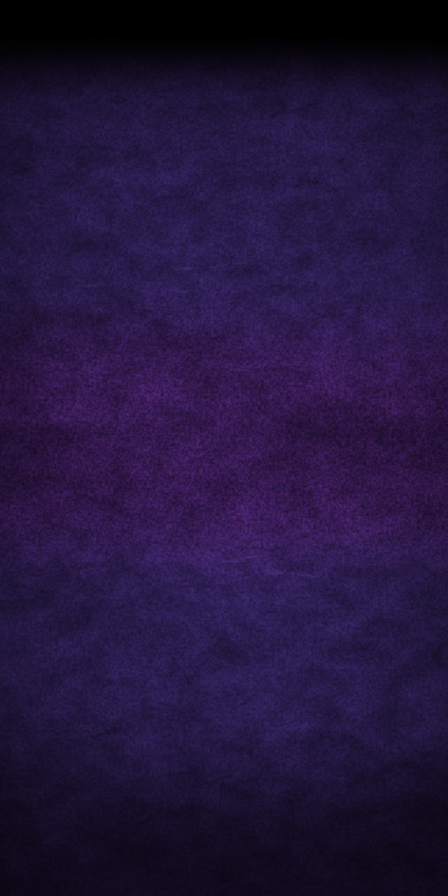
Write a Shadertoy shader that draws this texture.

```glsl
// Worn violet suede: indigo bands around a plum middle, fading to black at the top.

vec2 hash2(vec2 p) {
    vec3 q = fract(p.xyx * vec3(0.1031, 0.1030, 0.0973));
    q += dot(q, q.yzx + 33.33);
    return fract((q.xx + q.yz) * q.zy);
}

// Gradient noise, roughly -0.7 to 0.7
float gradientNoise(vec2 p) {
    vec2 cell = floor(p), f = fract(p);
    vec2 u = f * f * f * (f * (f * 6.0 - 15.0) + 10.0);
    float corner[4];
    for (int i = 0; i < 4; i++) {
        vec2 o = vec2(i & 1, i >> 1);
        float angle = 6.2832 * hash2(cell + o + 71.0).x;
        corner[i] = dot(vec2(cos(angle), sin(angle)), f - o);
    }
    return 1.4 * mix(mix(corner[0], corner[1], u.x), mix(corner[2], corner[3], u.x), u.y);
}

float fbm(vec2 p) {
    float sum = 0.0, amplitude = 0.5;
    for (int i = 0; i < 5; i++) {
        sum += amplitude * gradientNoise(p);
        p = mat2(1.6, 1.2, -1.2, 1.6) * p + 17.3;
        amplitude *= 0.62;
    }
    return sum;
}

// Thin, gently bowed scratches scattered around a centre
float scratches(vec2 p, vec2 centre, float seed) {
    float sum = 0.0;
    for (int i = 0; i < 9; i++) {
        vec2 a = hash2(vec2(float(i) * 7.0 + seed, seed));
        vec2 b = hash2(vec2(seed, float(i) * 5.0 + 3.0));
        vec2 d = p - centre - (a - 0.5) * vec2(0.36, 0.11);
        float halfLength = 0.05 + 0.09 * b.x;
        float bow = d.x * (b.y - 0.6) * 0.4 + d.x * d.x * (a.x - 0.5) * 2.0;
        float line = 1.0 - smoothstep(0.0005, 0.004, abs(d.y - bow));
        sum += line * (1.0 - smoothstep(0.3, 1.0, abs(d.x) / halfLength)) * (0.3 + 0.7 * a.y);
    }
    return sum;
}

void mainImage(out vec4 fragColor, in vec2 fragCoord) {
    vec2 uv = fragCoord / iResolution.xy;
    vec2 p = uv * vec2(1.0, 2.0);

    // Cloudy stains and finer mottling
    float clouds = fbm(p * vec2(2.6, 4.4) + 3.0);
    float mottling = fbm(p * vec2(13.0, 19.0) + clouds * 0.5 + 9.0);
    float y = uv.y + 0.025 * clouds;

    // Plum band between indigo bands
    float plum = smoothstep(0.33, 0.45, y) * (1.0 - smoothstep(0.56, 0.70, y));
    vec3 color = mix(vec3(0.155, 0.104, 0.288), vec3(0.197, 0.093, 0.298), plum);

    // Brightness along the height, with a dim seam at the middle
    float light = mix(0.40, 1.06, smoothstep(0.01, 0.28, y));
    light *= mix(1.0, 0.80, smoothstep(0.70, 0.90, y));
    light *= 1.0 - 0.12 * exp(-pow((uv.y - 0.515 + 0.006 * clouds) / 0.014, 2.0));
    light *= 1.0 - 0.08 * exp(-pow((y - 0.47) / 0.045, 2.0));
    light *= 1.0 + 0.06 * exp(-pow((y - 0.40) / 0.04, 2.0));

    // Darker sides
    float side = abs(uv.x - 0.52) * 2.0;
    light *= 1.05 - 0.27 * pow(side, 2.6);

    // Stains and sparse worn creases
    light *= 1.0 + 0.24 * clouds + 0.32 * mottling;
    float crease = abs(gradientNoise(p * vec2(6.0, 15.0) + mottling * 0.9));
    float worn = smoothstep(0.0, 0.3, gradientNoise(p * vec2(7.0, 9.0) + 50.0));
    light *= 1.0 - 0.14 * worn * (1.0 - smoothstep(0.0, 0.08, crease)) * (1.0 - 0.6 * plum);

    // Crisp grain, strongest in the plum band
    float grain = 0.6 * gradientNoise(p * 83.0) + gradientNoise(p * 161.0 + 40.3);
    grain += 0.6 * (hash2(floor(p * 256.0)).x - 0.5);
    light *= 1.0 + grain * mix(0.19, 0.27, plum);
    color.r *= 1.0 + 0.16 * plum * gradientNoise(p * 110.0 + 5.0);

    // Scratches in both indigo bands
    float marks = scratches(p, vec2(0.38, 1.36), 2.0) + scratches(p, vec2(0.63, 0.71), 13.0);
    marks *= smoothstep(-0.25, 0.25, gradientNoise(p * 22.0));
    color = color * light + vec3(0.045, 0.040, 0.070) * min(marks, 1.0);

    // Fade to black at the top
    color *= 1.0 - smoothstep(0.875, 0.967, uv.y + 0.006 * clouds);
    fragColor = vec4(max(color, 0.0), 1.0);
}
```
